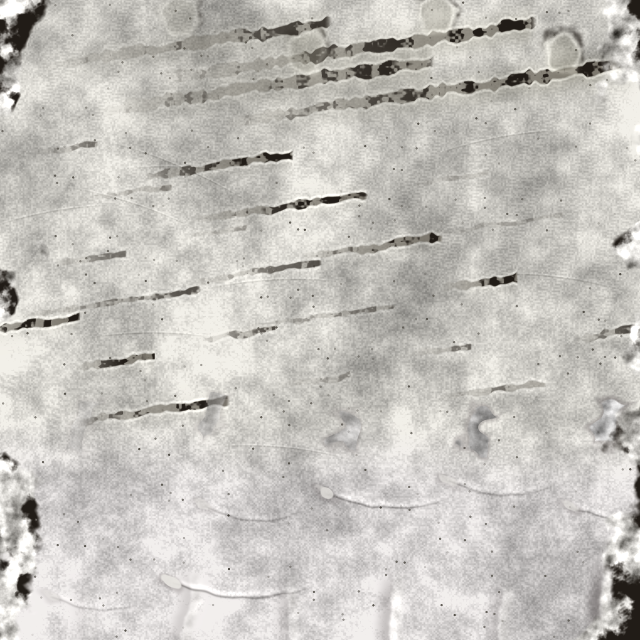
This texture is drawn by a Shadertoy shader. Its source:

```glsl
const vec3 WARM = vec3(1.0, 0.99, 0.96);
const vec3 COOL = vec3(1.0, 0.985, 0.98);
const vec3 PIT = vec3(0.13, 0.11, 0.09);
const vec3 SCAR = vec3(0.47, 0.45, 0.41);
const vec3 OLIVE = vec3(0.50, 0.49, 0.43);
const vec3 SHADOW = vec3(0.46, 0.43, 0.43);
const vec3 PAPER = vec3(0.92, 0.91, 0.89);
const float BASE_TONE = 0.80;
const float SLOPE = 0.15;

float hash(vec2 p) { return fract(sin(dot(p, vec2(127.1, 311.7))) * 43758.5); }

float noise(vec2 p) {
  vec2 i = floor(p), f = fract(p);
  f = f * f * (3.0 - 2.0 * f);
  return mix(mix(hash(i), hash(i + vec2(1, 0)), f.x),
             mix(hash(i + vec2(0, 1)), hash(i + vec2(1, 1)), f.x), f.y);
}

float fbm(vec2 p) {
  float sum = 0.0, amp = 0.5;
  for (int i = 0; i < 5; i++) {
    sum += amp * noise(p);
    p = mat2(1.6, 1.2, -1.2, 1.6) * p + 3.7;
    amp *= 0.5;
  }
  return sum;
}

float bell(float x, float width) { x /= width; return exp(-x * x); }

// Segmented scar, dark at its right tip and fading to the left
void lenticel(inout vec3 col, vec2 p, vec2 tip, float len, float size, float strength, float seed) {
  vec2 d = vec2(fract(p.x - tip.x) - 1.0, p.y - tip.y);
  d.y -= SLOPE * d.x;
  float t = -d.x / len;
  if (t > 1.0 || abs(d.y) > 0.06) return;
  float fade = strength * smoothstep(0.0, 0.03, t) * pow(1.0 - t, 0.8);
  d.y += 0.006 * (noise(vec2(d.x * 40.0, seed)) - 0.5);
  float h = size * (0.45 + 0.8 * noise(vec2(d.x * 110.0, seed + 3.0)));
  float body = smoothstep(h + 0.0015, h - 0.0015, abs(d.y));
  float cell = 0.6 * noise(vec2(d.x * 75.0, seed + 7.0)) + 0.4 * noise(p * 220.0);
  float pit = smoothstep(0.45, 0.66, cell + 0.25 * (0.4 - t));
  float stain = bell(d.y + size * 0.5, size * 2.6) * smoothstep(0.005, 0.009, size);
  col = mix(col, OLIVE, 0.45 * fade * stain);
  col += 0.16 * fade * bell(abs(d.y) - h - 0.003, 0.002);
  col = mix(col, SCAR, body * fade);
  col = mix(col, PIT, body * pit * min(1.0, fade * 1.5));
}

// Broken ring of an old knot above a streak
void knot(inout vec3 col, vec2 p, vec2 center, float strength) {
  vec2 d = p - center;
  float r = length(d * vec2(1.0, 0.85)) + 0.012 * (noise(p * 60.0) - 0.5);
  float arc = bell(r - 0.034, 0.005) * smoothstep(-0.02, 0.02, d.y + d.x * 0.5);
  col = mix(col, OLIVE, 0.35 * strength * smoothstep(0.04, 0.02, r));
  col = mix(col, PIT, 0.75 * strength * arc * noise(p * 130.0));
  col += 0.15 * strength * bell(r - 0.026, 0.004);
}

// Sagging edge of a lifted sheet with a white curl at its left end
void peel(inout vec3 col, vec2 p, vec2 start, float len, float strength) {
  vec2 d = p - start;
  float t = d.x / len;
  float y = d.y + 0.022 * sin(3.14 * clamp(t, 0.0, 1.0)) + 0.004 * (noise(p * 50.0) - 0.5);
  float span = strength * smoothstep(-0.02, 0.03, t) * smoothstep(1.0, 0.5, t);
  col += span * (0.12 * bell(y - 0.004, 0.004) - 0.3 * bell(y + 0.002, 0.002));
  d.y += 0.4 * d.x;
  float curl = length(d * vec2(0.5, 1.0)) + 0.006 * (noise(p * 90.0) - 0.5);
  col = mix(col, SHADOW, 0.4 * strength * smoothstep(0.014, 0.007, curl + 0.2 * d.y));
  col = mix(col, PAPER, strength * smoothstep(0.009, 0.006, curl));
}

void mainImage(out vec4 fragColor, in vec2 fragCoord) {
  vec2 p = fragCoord / iResolution.xy;
  vec2 edge = min(p, 1.0 - p);

  // Mottled, grainy bark
  float low = smoothstep(0.36, 0.22, p.y + 0.06 * (fbm(p * 5.0) - 0.5));
  float tone = BASE_TONE + 0.5 * (fbm(p * vec2(6.0, 4.0) + 2.0) - 0.484);
  tone += 0.34 * (fbm(p * 35.0) - 0.484) + 0.15 * (noise(p * 380.0) - 0.5);
  tone += 0.035 * low - 0.03 * smoothstep(0.8, 1.0, p.y) + 0.07 * smoothstep(0.06, 0.0, edge.x);
  vec3 col = min(tone, 0.95) * mix(WARM, COOL, low);

  // Scratches and specks
  for (float k = 0.0; k < 9.0; k++) {
    vec2 d = p - vec2(hash(vec2(k, 1.5)), 0.3 + 0.6 * hash(vec2(k, 2.5)));
    float y = d.y + (0.75 * hash(vec2(k, 3.5)) - 0.2) * d.x + 0.8 * d.x * d.x;
    col += smoothstep(0.13, 0.03, abs(d.x)) * (0.06 * bell(y - 0.002, 0.0015) - 0.08 * bell(y, 0.0015));
  }
  vec2 grid = p * 85.0, id = floor(grid);
  vec2 spot = 0.25 + 0.5 * vec2(hash(id + 0.3), hash(id + 0.7));
  float speck = smoothstep(0.22, 0.08, length(fract(grid) - spot)) * step(0.93, hash(id + 9.1));
  col = mix(col, SCAR * 0.7, speck * hash(id + 4.4));

  // Long streaks with knots, then short scars
  for (float k = 0.0; k < 4.0; k++) {
    vec2 tip = vec2(1.0 - 0.16 * k, 0.905 + 0.06 * mod(k, 2.0));
    float strength = 1.0 - 0.16 * k;
    lenticel(col, p, tip, 0.65 - 0.06 * k, 0.0095, strength, k * 11.0);
    knot(col, p, tip + vec2(-0.12 - 0.04 * k, 0.012), strength);
  }
  for (float k = 0.0; k < 20.0; k++) {
    float r = hash(vec2(k, 8.2));
    vec2 tip = vec2(0.12 + 0.8 * fract(k * 0.618 + 0.3), 0.37 + 0.021 * k + 0.012 * r);
    float strength = mod(k, 3.0) < 1.0 ? 1.0 : 0.15 + 0.35 * r;
    float len = 0.1 + 0.2 * hash(vec2(k, 5.1));
    lenticel(col, p, tip, len, 0.0035 + 0.003 * strength, strength, k * 17.0 + 50.0);
  }

  // Lifted sheets and crumbling seams
  float relief = fbm(p * 30.0) - fbm(p * 30.0 + vec2(-0.3, 0.3));
  for (float k = 0.0; k < 6.0; k++) {
    float r = hash(vec2(k, 6.6));
    vec2 start = vec2(fract(0.32 + 0.19 * k), 0.21 + 0.02 * mod(k, 3.0) - 0.16 * step(3.5, k));
    peel(col, p, start, 0.16 + 0.1 * r, 0.4 + 0.6 * r);
    float x = p.x - 0.13 - 0.163 * k + 0.035 * (fbm(vec2(p.y * 14.0, k * 5.0)) - 0.5);
    float seam = smoothstep(0.1 + 0.06 * r, 0.06, p.y) * (0.25 + 0.15 * k) * (0.4 + 0.6 * r);
    col = mix(col, SHADOW * 0.8, 0.7 * seam * smoothstep(-0.03, -0.004, x) * smoothstep(0.002, -0.004, x));
    col = mix(col, PAPER + 1.6 * relief, seam * bell(x - 0.008, 0.009));
  }

  // Curled grey chips, clearer to the right
  vec2 warp = 0.03 * (vec2(noise(p * 45.0), noise(p * 45.0 + 20.0)) - 0.5);
  for (float k = 0.0; k < 5.0; k++) {
    vec2 d = p + warp - vec2(0.13 + 0.205 * k, 0.31 + 0.06 * hash(vec2(k, 7.7)));
    float box = max(abs(d.x - 0.3 * d.y) - 0.014, abs(d.y) - 0.03);
    float strength = 0.25 + 0.15 * k;
    col = mix(col, SHADOW, 0.5 * strength * smoothstep(0.012, 0.0, box));
    col = mix(col, vec3(0.72) + 1.5 * relief, strength * smoothstep(0.002, -0.002, box));
  }

  // Rough crust with crevices along the sides
  float rough = fbm(p * 13.0 + 8.0) + 0.3 * smoothstep(0.17, 0.0, length(edge));
  rough += 0.1 * smoothstep(0.45, 0.3, p.y) - 4.5 * edge.x;
  vec3 flake = mix(PAPER * 0.9 + 1.8 * relief, PIT, smoothstep(0.54, 0.66, fbm(p * 24.0 + 31.0)));
  col = mix(col, flake, smoothstep(0.44, 0.54, rough));

  fragColor = vec4(clamp(col, 0.0, 1.0), 1.0);
}
```
